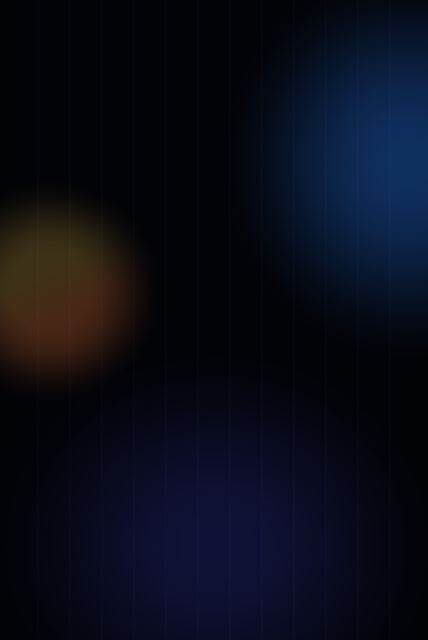
Give the GLSL for this background, as a WebGL 2 fragment shader.

```glsl
#version 300 es
precision highp float;
// Three soft glows (blue, amber, indigo) on a near-black ground, crossed by
// faint, evenly spaced vertical hairlines. Each glow is an elliptical distance
// with its own falloff; the hairlines come from one fract repeat.

uniform vec2 u_resolution;
out vec4 fragColor;

// Positions and radii are in canvas heights, origin at the lower left.
const vec3 GROUND = vec3(0.008, 0.010, 0.024);

const vec2 BLUE_CENTER = vec2(0.638, 0.746);
const vec2 BLUE_RADIUS = vec2(0.310, 0.325);
const vec3 BLUE = vec3(0.052, 0.178, 0.350);

const vec2 AMBER_CENTER = vec2(0.078, 0.545);
const vec2 AMBER_RADIUS = vec2(0.182);
const vec3 OLIVE = vec3(0.240, 0.195, 0.090);
const vec3 RUST = vec3(0.285, 0.150, 0.085);
const float AMBER_CORE = 0.30;

const vec2 INDIGO_CENTER = vec2(0.339, 0.147);
const vec2 INDIGO_RADIUS = vec2(0.365, 0.325);
const vec3 INDIGO = vec3(0.052, 0.062, 0.190);

// Hairlines are measured in canvas widths.
const float LINE_SPACING = 0.0747;
const float LINE_WIDTH = 0.0029;
const float LINE_REACH = 0.45;
const vec3 LINE_COLOR = vec3(0.012, 0.014, 0.042);

float ellipseDistance(vec2 p, vec2 center, vec2 radius) {
    return length((p - center) / radius);
}

float softFalloff(float d) {
    float k = max(1.0 - d * d, 0.0);
    return k * k;
}

float hairlines(float x, float pixel) {
    float fromCenter = x - 0.5;
    float d = abs(fract(fromCenter / LINE_SPACING) - 0.5) * LINE_SPACING;
    float coverage = clamp((0.5 * LINE_WIDTH - d) / pixel + 0.5, 0.0, 1.0);
    return coverage * step(abs(fromCenter), LINE_REACH);
}

void main() {
    vec2 p = gl_FragCoord.xy / u_resolution.y;
    float x = gl_FragCoord.x / u_resolution.x;
    vec3 color = GROUND;

    // Wide cool glows
    color += INDIGO * softFalloff(ellipseDistance(p, INDIGO_CENTER, INDIGO_RADIUS));
    color += BLUE * softFalloff(ellipseDistance(p, BLUE_CENTER, BLUE_RADIUS));

    // Warm glow, turning from olive to rust along a slanted axis
    vec2 q = p - AMBER_CENTER;
    float rustiness = smoothstep(-0.055, 0.065, 0.45 * q.x - q.y);
    float amberDistance = ellipseDistance(p, AMBER_CENTER, AMBER_RADIUS);
    float warmth = 1.0 - smoothstep(AMBER_CORE, 1.0, amberDistance);
    color = mix(color, mix(OLIVE, RUST, rustiness), warmth);

    // Hairlines
    color += LINE_COLOR * hairlines(x, 1.0 / u_resolution.x);

    fragColor = vec4(color, 1.0);
}
```
